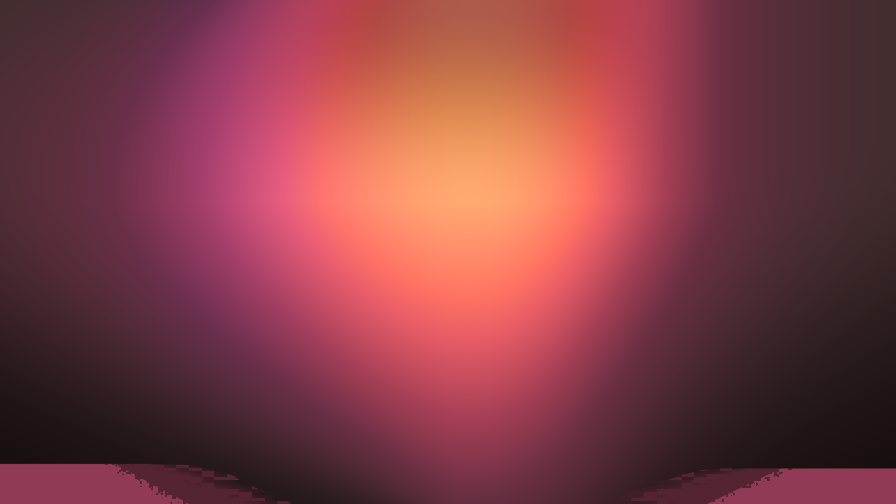
This background is drawn by a WebGL 1 fragment shader. Its source:

```glsl
precision highp float;
uniform vec2 u_resolution;

#define ASPECT 1.7778
#define AXIS_X 0.926
#define LEFT_SPREAD 0.64
#define RIGHT_SPREAD 0.47
#define MAGENTA_GAIN 0.11
#define PATCH_TOP_LEFT 0.081
#define PATCH_TOP_RIGHT 0.072
#define STREAK_ROWS 170.0
#define EDGE 0.003

const vec3 SOOT   = vec3(0.086, 0.055, 0.051);
const vec3 UMBER  = vec3(0.250, 0.176, 0.176);
const vec3 PLUM   = vec3(0.412, 0.184, 0.259);
const vec3 ROSE   = vec3(0.647, 0.247, 0.333);
const vec3 PINK   = vec3(0.910, 0.361, 0.400);
const vec3 CORAL  = vec3(1.000, 0.451, 0.384);
const vec3 PEACH  = vec3(1.000, 0.659, 0.451);
const vec3 SHADE  = vec3(0.680, 0.540, 0.660);
const vec3 PATCH  = vec3(0.569, 0.227, 0.333);
const vec3 MAROON = vec3(0.333, 0.141, 0.192);

float hash(vec2 p) {
  p = fract(p * vec2(0.1031, 0.1137));
  p += dot(p, p.yx + 33.33);
  return fract((p.x + p.y) * p.x * 97.0);
}

float ramp(float a, float b, float x) {
  return clamp((x - a) / (b - a), 0.0, 1.0);
}

// Bell across the axis, with its own width on either side
float heatField(vec2 p) {
  float dx = p.x - AXIS_X;
  float lift = p.y - 0.62;
  float left = LEFT_SPREAD - 1.3 * lift * lift;
  float right = mix(0.28, RIGHT_SPREAD, smoothstep(-0.1, 0.7, p.y));
  float bell = dx < 0.0 ? exp(-pow(-dx / left, 1.85))
                        : exp(-pow(dx / right, 2.2));
  float peak = 1.0 - 0.72 * pow(max(0.0, 1.0 - p.y / 0.6), 1.1);
  return peak * bell;
}

vec3 backdrop(vec2 p) {
  float inward = 1.0 - abs(2.0 * p.x / ASPECT - 1.0);
  return mix(SOOT, UMBER, smoothstep(0.0, 0.75, p.y + 0.45 * inward));
}

vec3 glow(vec2 p) {
  float heat = heatField(p);
  vec3 color = mix(backdrop(p), PLUM, ramp(0.0, 0.3, heat));
  color = mix(color, ROSE, ramp(0.3, 0.5, heat));
  color = mix(color, PINK, ramp(0.5, 0.7, heat));
  color = mix(color, CORAL, ramp(0.7, 0.8, heat));
  color = mix(color, PEACH, ramp(0.8, 1.0, heat));

  // Magenta tint on the left shoulder
  vec2 m = (p - vec2(0.486, 0.7)) / vec2(0.2, 0.38);
  color.b += MAGENTA_GAIN * exp(-dot(m, m));

  // Dimmer, browner light towards the top
  float dim = smoothstep(0.6, 1.0, p.y) * smoothstep(0.4, 0.9, heat);
  color *= mix(vec3(1.0), SHADE, dim);
  vec2 a = (p - vec2(0.9, 0.79)) / vec2(0.25, 0.13);
  color.b -= 0.07 * exp(-dot(a, a));
  return color;
}

// Flat plum corners with a ragged maroon fringe
vec3 addCorners(vec3 color, vec2 p) {
  bool isLeft = p.x < 0.5 * ASPECT;
  float side = isLeft ? p.x : ASPECT - p.x;
  float top = isLeft ? PATCH_TOP_LEFT : PATCH_TOP_RIGHT;
  float depth = clamp((top - p.y) / top, 0.0, 1.0);
  float below = 1.0 - smoothstep(top - EDGE, top, p.y);

  float row = floor(p.y * STREAK_ROWS);
  float jitter = hash(vec2(row, isLeft ? 3.0 : 11.0)) - 0.5;
  float inner = 0.225 + 0.15 * depth;
  float outer = 0.325 + 0.23 * sqrt(depth) + 0.07 * jitter * depth;
  float fringe = 1.0 - smoothstep(outer - EDGE, outer + EDGE, side);
  float flatPart = 1.0 - smoothstep(inner - EDGE, inner + EDGE, side);

  // Dark specks along the inner seam and gaps near the outer rim
  float grain = hash(floor(p * 220.0) + 17.0);
  float seam = exp(-pow((side - inner) / 0.02, 2.0));
  float rim = smoothstep(outer - 0.12, outer, side);
  float speck = step(1.0 - 0.5 * seam, grain);
  float gap = step(0.55, hash(vec2(row, floor(side * 40.0)))) * rim;

  vec3 patchColor = mix(MAROON, PATCH, flatPart * (1.0 - speck));
  return mix(color, patchColor, below * fringe * (1.0 - 0.8 * gap));
}

void main() {
  vec2 p = gl_FragCoord.xy / u_resolution * vec2(ASPECT, 1.0);
  gl_FragColor = vec4(addCorners(glow(p), p), 1.0);
}
```
